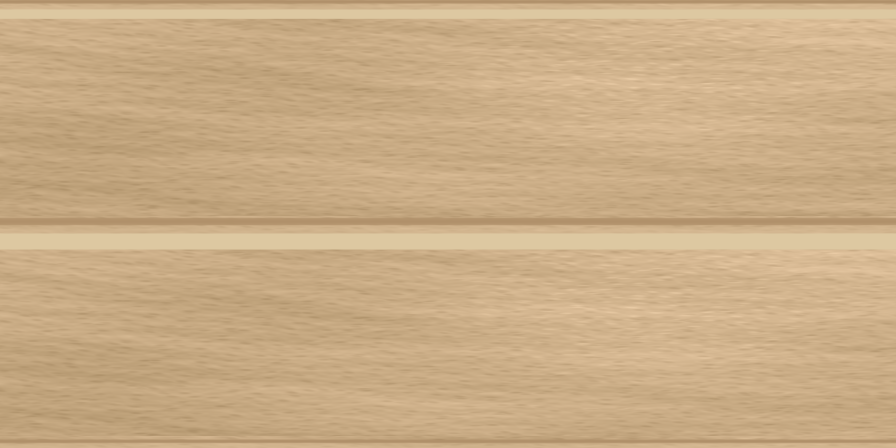
Write a WebGL 2 fragment shader that draws this texture.

```glsl
#version 300 es
precision highp float;
// Pale beech cladding: two wide boards with dark grooves and light bevels.

#define PITCH 0.4905        // groove spacing, in canvas heights
#define FIRST_GROOVE 0.004  // distance of the first groove from the top
#define GRAIN_PITCH 0.51    // shift of the grain from board to board
#define GRAIN_SLOPE 0.17    // fall of the grain at the left edge
#define FIGURE 0.36         // strength of the grain bands
#define PATCHES 0.36        // strength of the broad tone patches
#define RELIEF 0.054        // strength of the embossed fibres
#define FLECKS 0.045        // strength of the bright flecks
#define PORES 0.035         // strength of the dark pores

uniform vec2 u_resolution;
out vec4 outColor;

const vec3 WOOD_DARK = vec3(0.742, 0.629, 0.474);
const vec3 WOOD_LIGHT = vec3(0.830, 0.712, 0.562);
const vec3 GROOVE = vec3(0.690, 0.565, 0.415);
const vec3 LIP = vec3(0.832, 0.722, 0.572);
const vec3 BEVEL = vec3(0.866, 0.784, 0.632);

vec2 hash2(vec2 p) {
  vec2 q = vec2(dot(p, vec2(127.1, 311.7)), dot(p, vec2(269.5, 183.3)));
  return fract(sin(q) * 43758.5453);
}

// Distance to the nearest scattered point
float cellular(vec2 p) {
  vec2 cell = floor(p), f = p - cell;
  float nearest = 2.0;
  for (int j = -1; j <= 1; j++)
    for (int i = -1; i <= 1; i++) {
      vec2 o = vec2(i, j);
      nearest = min(nearest, length(o + hash2(cell + o) - f));
    }
  return nearest;
}

// Difference of heights across a fibre, as if lit from above
float emboss(vec2 p) {
  return cellular(p + vec2(0.0, 0.35)) - cellular(p - vec2(0.0, 0.35));
}

// Short marks around scattered points
float dashes(vec2 p) {
  return 1.0 - smoothstep(0.05, 0.30, cellular(p));
}

float strip(float a, float b, float soft, float d) {
  return smoothstep(a - soft, a + soft, d) - smoothstep(b - soft, b + soft, d);
}

// Wavy grain bands from layered sines, about -1 to 1
float figure(vec2 p) {
  float bend = 0.6 * sin(p.x * 3.1 + p.y * 17.0) + 0.4 * sin(p.x * 7.3 - p.y * 29.0);
  return 0.40 * sin(p.y * 41.0 + bend * 1.6)
       + 0.32 * sin(p.y * 97.0 + bend * 2.3 + p.x * 2.0)
       + 0.28 * sin(p.y * 173.0 - bend * 2.9 + p.x * 4.0);
}

// Slow changes of tone: lighter at upper right, darker at lower left
float patches(vec2 p) {
  return 0.4 * sin(p.x * 3.4 + p.y * 9.0 + 0.9)
       + 0.2 * sin(p.x * 6.9 - p.y * 15.0 + 2.0)
       + 0.5 * (p.x - 1.0) - 1.5 * (p.y - 0.25);
}

vec3 wood(vec2 p) {
  // Bands fall at upper left and level out to the right; fibres lie flatter
  float fall = (GRAIN_SLOPE * p.x - 0.036 * p.x * p.x) * (1.0 - 1.1 * p.y);
  float ripple = 0.0025 * sin(p.x * 19.0 + p.y * 43.0);
  vec2 bands = vec2(p.x, p.y - fall);
  vec2 fibre = vec2(p.x, p.y - 0.4 * fall + ripple);

  vec2 toGlow = (p - vec2(1.47, 0.16)) * vec2(2.2, 6.0);
  float glow = exp(-dot(toGlow, toGlow));
  float tone = 0.50 + FIGURE * figure(bands) + PATCHES * patches(p) + 0.22 * glow;
  vec3 color = mix(WOOD_DARK, WOOD_LIGHT, tone);

  // Fine and coarse fibres, a few bright flecks and dark pores
  float relief = 0.6 * emboss(fibre * vec2(24.0, 125.0))
               + 0.4 * emboss(fibre * vec2(13.0, 62.0) + 7.0);
  float flecks = dashes(fibre * vec2(13.0, 90.0) + 31.0) * (0.2 + 0.8 * glow);
  float pores = dashes(fibre * vec2(15.0, 84.0) + 57.0);
  return color + RELIEF * relief + FLECKS * flecks - PORES * (pores - 0.1);
}

void main() {
  vec2 uv = gl_FragCoord.xy / u_resolution.y;
  float px = 1.0 / u_resolution.y;
  float down = 1.0 - uv.y;

  // Nearest groove above, signed distance below it, and its size
  float row = floor((down - FIRST_GROOVE) / PITCH + 0.025);
  float d = down - FIRST_GROOVE - row * PITCH;
  float wide = mod(row, 2.0);
  float halfGroove = mix(0.004, 0.008, wide);
  vec2 bevel = mix(vec2(0.017, 0.038), vec2(0.0265, 0.0625), wide);

  vec3 color = wood(vec2(uv.x, down - row * GRAIN_PITCH));

  // Shade rolling into the groove, and light below the bevel
  float toNext = abs(d < 0.0 ? d : PITCH - d);
  color -= 0.040 * exp(-toNext * 55.0);
  color += 0.022 * exp(-max(d - bevel.y, 0.0) * 35.0) * smoothstep(0.7, 1.8, uv.x)
         * step(bevel.y, d);

  // Lit lip, groove and flat bevel
  float lip = strip(halfGroove, bevel.x, 0.002, d);
  color = mix(color, LIP, 0.6 * lip * smoothstep(0.0, bevel.x, d));
  float groove = strip(-halfGroove, halfGroove, max(px * 0.7, 0.002), d);
  float depth = 0.8 + 0.2 * (1.0 - smoothstep(0.0, halfGroove, abs(d)));
  color = mix(color, GROOVE, groove * depth);
  color = mix(color, BEVEL, strip(bevel.x, bevel.y, px * 0.7, d));

  outColor = vec4(color, 1.0);
}
```
